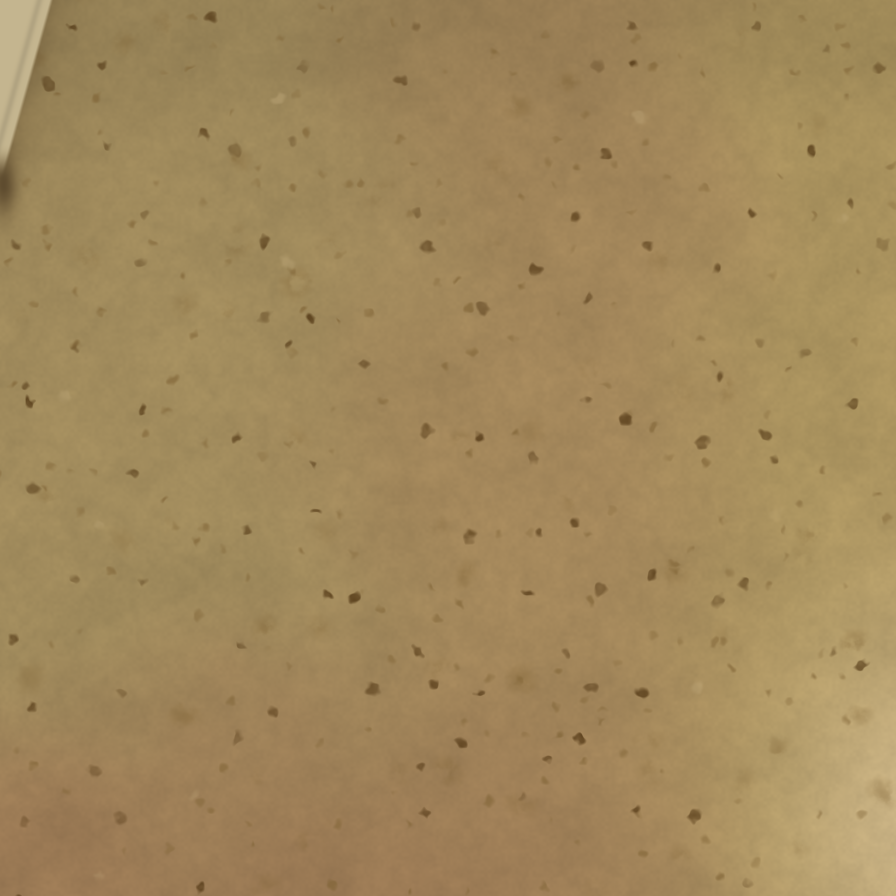
This texture is drawn by a Shadertoy shader. Its source:

```glsl
// Worn ochre plaster wall with brown pinholes, faint stains and a pale trim in the corner.

const vec3 OCHRE = vec3(0.630, 0.545, 0.362);
const vec3 GOLD = vec3(0.672, 0.580, 0.372);
const vec3 TAN = vec3(0.640, 0.528, 0.355);
const vec3 ROSE = vec3(0.605, 0.475, 0.330);
const vec3 GLOW = vec3(0.800, 0.710, 0.530);
const vec3 STAIN = vec3(0.500, 0.390, 0.210);
const vec3 PIT = vec3(0.310, 0.205, 0.070);
const vec3 TRIM = vec3(0.770, 0.710, 0.560);
const vec3 SHADOW = vec3(0.320, 0.250, 0.150);

float hash(vec2 p) {
    vec3 q = fract(vec3(p.xyx) * 0.1031);
    q += dot(q, q.yzx + 33.33);
    return fract((q.x + q.y) * q.z);
}

vec2 hash2(vec2 p) {
    return vec2(hash(p), hash(p + 57.3));
}

float noise(vec2 p) {
    vec2 cell = floor(p);
    vec2 f = fract(p);
    f = f * f * (3.0 - 2.0 * f);
    float low = mix(hash(cell), hash(cell + vec2(1, 0)), f.x);
    float high = mix(hash(cell + vec2(0, 1)), hash(cell + 1.0), f.x);
    return mix(low, high, f.y);
}

float fbm(vec2 p) {
    float sum = 0.0;
    float amplitude = 0.5;
    for (int i = 0; i < 4; i++) {
        sum += amplitude * noise(p);
        p = mat2(1.6, 1.2, -1.2, 1.6) * p + 7.1;
        amplitude *= 0.5;
    }
    return sum / 0.9375;
}

// Coverage of randomly scattered soft ovals; radius and blur are in canvas units.
float spots(vec2 p, float grid, float share, float radius, float blur, float seed) {
    vec2 home = floor(p * grid);
    float cover = 0.0;
    for (int y = -1; y <= 1; y++) {
        for (int x = -1; x <= 1; x++) {
            vec2 cell = home + vec2(x, y);
            vec2 key = cell + seed;
            vec2 offset = p - (cell + 0.1 + 0.8 * hash2(key)) / grid;
            float angle = 6.2832 * hash(key + 11.7);
            offset = mat2(cos(angle), sin(angle), -sin(angle), cos(angle)) * offset;
            offset.y *= mix(1.0, 1.5, hash(key + 23.9));
            float size = radius * mix(0.6, 1.15, hash(key + 31.1));
            float oval = 1.0 - smoothstep(size - blur, size + blur, length(offset));
            float strength = mix(0.35, 1.0, hash(key + 43.7));
            cover = max(cover, oval * strength * step(hash(key + 71.3), share));
        }
    }
    return cover;
}

// Broad lighting and tint of the wall.
vec3 wallTint(vec2 p) {
    float drift = 0.2 * (fbm(p * 4.0) - 0.5);
    vec3 color = mix(OCHRE, TAN, smoothstep(0.25, 0.6, p.x + drift));
    color = mix(color, GOLD, smoothstep(0.68, 0.95, p.x + drift));
    float low = 1.0 - smoothstep(0.0, 0.36, p.y + drift);
    float left = 1.0 - smoothstep(0.45, 0.9, p.x);
    color = mix(color, ROSE, low * left);
    vec2 toGlow = (p - vec2(1.03, 0.07)) / vec2(0.15, 0.23);
    color = mix(color, GLOW, 0.95 * exp(-dot(toGlow, toGlow)));
    return color * (1.0 - 0.07 * smoothstep(0.75, 1.0, p.y));
}

// Slanted pale trim with a dark gap at its lower end.
vec3 addTrim(vec3 color, vec2 p) {
    float side = p.x - 0.058 + 0.28 * (1.0 - p.y);
    float upper = smoothstep(0.80, 0.84, p.y);
    color = mix(color, SHADOW, 0.3 * upper * exp(-max(side, 0.0) * 45.0));
    vec2 gap = (p - vec2(0.004, 0.795)) / vec2(0.015, 0.035);
    color = mix(color, SHADOW, 0.85 * exp(-dot(gap, gap)));
    float face = 1.0 - smoothstep(-0.003, 0.002, side);
    float groove = exp(-pow((side + 0.014) / 0.004, 2.0));
    return mix(color, TRIM * (1.0 - 0.1 * groove), face * upper);
}

void mainImage(out vec4 fragColor, in vec2 fragCoord) {
    vec2 p = fragCoord / iResolution.xy;
    vec3 color = wallTint(p);

    // Cloudy mottling and fine grain
    color *= 1.0 + 0.09 * (fbm(p * 14.0) - 0.5) + 0.07 * (fbm(p * 75.0 + 4.0) - 0.5);
    color *= 1.0 + 0.025 * (noise(p * 260.0) - 0.5);

    // Ragged outlines for every mark
    vec2 ragged = p + 0.006 * (vec2(noise(p * 150.0), noise(p * 150.0 + 40.0)) - 0.5);

    // Faint stains, small specks, pinholes and pale chips
    float stains = spots(ragged, 13.0, 0.4, 0.014, 0.012, 5.0);
    color = mix(color, STAIN, 0.45 * stains * smoothstep(0.3, 0.65, fbm(p * 60.0)));
    color = mix(color, STAIN, 0.65 * spots(ragged, 30.0, 0.25, 0.0045, 0.003, 90.0));
    float pits = spots(ragged, 16.0, 0.42, 0.0068, 0.0026, 170.0);
    color = mix(color, PIT, 0.85 * pits * mix(0.7, 1.0, noise(p * 200.0)));
    color = mix(color, GLOW, 0.3 * spots(ragged, 11.0, 0.12, 0.007, 0.004, 260.0));

    fragColor = vec4(addTrim(color, p), 1.0);
}
```
